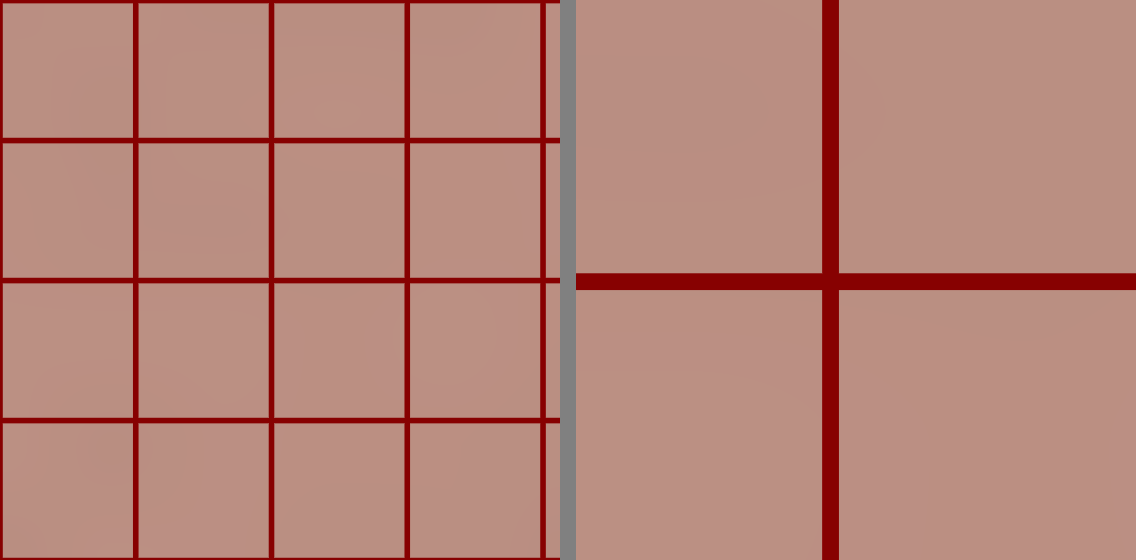
Left, the full canvas; right, a detail of the centre.
Write a Shadertoy shader that draws this pattern.

```glsl
// Square dusty-rose tiles divided by a thin dark red grid.

const vec2 REPEATS = vec2(4.125, 4.0);       // tiles across and down
const vec2 GRID_ORIGIN = vec2(0.0, -0.001);  // one grid crossing
const float LINE_WIDTH = 0.01;
const vec3 TILE_COLOR = vec3(0.73, 0.56, 0.51);
const vec3 LINE_COLOR = vec3(0.53, 0.005, 0.005);

float hash(vec2 p) {
    vec3 q = fract(vec3(p.xyx) * 0.1031);
    q += dot(q, q.yzx + 33.33);
    return fract((q.x + q.y) * q.z);
}

float valueNoise(vec2 p) {
    vec2 cell = floor(p);
    vec2 f = fract(p);
    f = f * f * (3.0 - 2.0 * f);
    float low = mix(hash(cell), hash(cell + vec2(1.0, 0.0)), f.x);
    float high = mix(hash(cell + vec2(0.0, 1.0)), hash(cell + vec2(1.0)), f.x);
    return mix(low, high, f.y);
}

// Signed distance to the nearest grid line, negative inside it
float gridDistance(vec2 p, vec2 repeats, float width) {
    vec2 toLine = abs(fract(p * repeats + 0.5) - 0.5) / repeats;
    return min(toLine.x, toLine.y) - 0.5 * width;
}

// Share of a pixel covered by a shape
float coverage(float dist, float pixel) {
    return clamp(0.5 - dist / pixel, 0.0, 1.0);
}

// Faint, broad tonal drift over the tiles
vec3 tileShade(vec2 p, vec3 color) {
    return color * (1.0 + 0.014 * (valueNoise(p * 5.0) - 0.5));
}

void mainImage(out vec4 fragColor, in vec2 fragCoord) {
    float pixel = 1.0 / iResolution.y;
    vec2 p = fragCoord * pixel;

    float line = coverage(gridDistance(p - GRID_ORIGIN, REPEATS, LINE_WIDTH), pixel);
    vec3 color = mix(tileShade(p, TILE_COLOR), LINE_COLOR, line);

    fragColor = vec4(color, 1.0);
}
```
